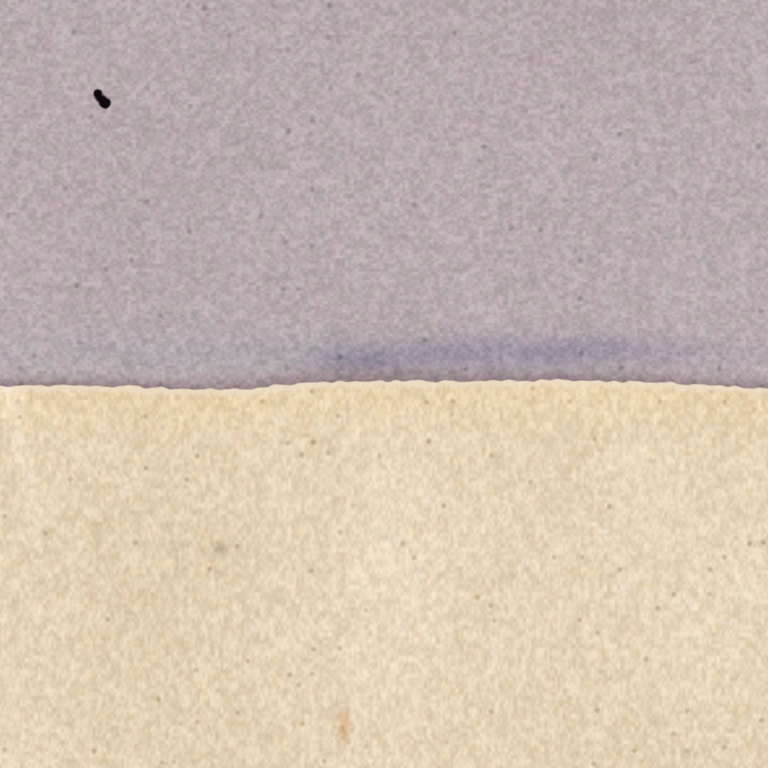
A Shadertoy shader for this texture:

```glsl
// Draws a grey-mauve paper sheet with a shaded torn edge above grainy cream paper.

float hash(vec2 p) {
    vec3 q = fract(vec3(p.xyx) * 0.1031);
    q += dot(q, q.yzx + 33.33);
    return fract((q.x + q.y) * q.z);
}

// Smooth value noise, centred on zero
float noise(vec2 p) {
    vec2 cell = floor(p), f = fract(p);
    f = f * f * (3.0 - 2.0 * f);
    float low = mix(hash(cell), hash(cell + vec2(1, 0)), f.x);
    float high = mix(hash(cell + vec2(0, 1)), hash(cell + vec2(1, 1)), f.x);
    return mix(low, high, f.y) - 0.5;
}

float fbm(vec2 p) {
    float sum = 0.0, weight = 0.6;
    for (int i = 0; i < 4; i++) {
        sum += weight * noise(p);
        p = p * 2.03 + 17.7;
        weight *= 0.5;
    }
    return sum;
}

// Soft elliptical spot
float glow(vec2 p, vec2 centre, vec2 size) {
    vec2 d = (p - centre) / size;
    return exp(-dot(d, d));
}

float capsule(vec2 p, vec2 a, vec2 b, float radius) {
    vec2 pa = p - a, ba = b - a;
    float t = clamp(dot(pa, ba) / dot(ba, ba), 0.0, 1.0);
    return length(pa - ba * t) - radius;
}

// Sparse round flecks on a jittered grid
float flecks(vec2 p, float density, float rarity) {
    vec2 q = p * density, cell = floor(q);
    vec2 jitter = vec2(hash(cell + 3.1), hash(cell + 8.7));
    float d = length(fract(q) - mix(vec2(0.3), vec2(0.7), jitter));
    return step(rarity, hash(cell + 41.0)) * (1.0 - smoothstep(0.08, 0.3, d));
}

// Height of the torn boundary
float edgeHeight(float x) {
    float bend = 0.4975 + 0.0065 * smoothstep(0.28, 0.5, x);
    bend -= 0.0042 * exp(-pow((x - 0.28) / 0.08, 2.0));
    bend -= 0.008 * smoothstep(0.8, 1.0, x);
    return bend + 0.0035 * noise(vec2(x * 95.0, 4.0)) + 0.002 * noise(vec2(x * 40.0, 9.0));
}

// Fibre grain shared by both sheets
float grain(vec2 p, vec2 scale) {
    return 0.6 * noise(p * scale) + 0.55 * noise(p * scale * 1.73 + 31.0);
}

vec3 mauveSheet(vec2 p, float above) {
    vec3 colour = vec3(0.722, 0.671, 0.687);
    colour += 0.025 * fbm(p * 5.0);
    colour += 0.13 * grain(p, vec2(155.0, 165.0));
    colour += vec3(0.02, -0.005, 0.015) * noise(p * 90.0 + 60.0);
    colour -= 0.09 * flecks(p, 55.0, 0.96);

    // Cool tint at the left, violet stain at the right
    colour += vec3(-0.035, -0.01, -0.008) * glow(p, vec2(0.25, 0.54), vec2(0.25, 0.025));
    float stain = glow(p, vec2(0.7, 0.54), vec2(0.21, 0.021));
    stain += 0.6 * glow(p, vec2(0.48, 0.532), vec2(0.08, 0.018));
    colour -= vec3(0.115, 0.1, 0.055) * stain * (1.0 + 0.7 * fbm(p * vec2(20.0, 45.0)));

    // Brown shade that hugs the boundary
    float width = 0.011 + 0.009 * glow(vec2(p.x, 0.0), vec2(0.47, 0.0), vec2(0.13, 1.0));
    float shade = exp(-pow(above / width, 2.0));
    colour -= vec3(0.11, 0.125, 0.13) * shade;
    colour -= vec3(0.05, 0.06, 0.055) * exp(-above / 0.0025);
    return colour;
}

vec3 creamSheet(vec2 p, float below) {
    vec3 colour = vec3(0.891, 0.823, 0.712);
    colour += vec3(0.04, 0.045, 0.055) * fbm(p * vec2(6.0, 4.0) + 5.0);
    colour += vec3(0.12, 0.13, 0.14) * grain(p, vec2(170.0, 120.0));
    colour += vec3(0.01, -0.005, -0.03) * noise(p * 75.0 + 20.0);
    colour -= vec3(0.1, 0.11, 0.11) * flecks(p, 60.0, 0.95);

    // Warm band beneath a pale torn rim
    colour += vec3(0.018, -0.002, -0.035) * exp(-pow(below / 0.055, 2.0));
    float rim = 1.0 - smoothstep(0.004, 0.011, below + 0.004 * noise(p * 80.0));
    colour = mix(colour, vec3(0.925, 0.868, 0.785), 0.75 * rim);

    // Pale slanting crease and faint vertical lights
    float crease = exp(-pow((p.x - 0.012 - 0.2 * (0.49 - p.y)) / 0.012, 2.0));
    colour += vec3(0.04, 0.05, 0.07) * crease * smoothstep(0.26, 0.42, p.y);
    colour += vec3(0.018, 0.02, 0.025) * glow(p, vec2(0.51, 0.28), vec2(0.06, 0.2));
    colour += vec3(0.015, 0.018, 0.022) * glow(p, vec2(0.93, 0.25), vec2(0.09, 0.22));

    // Small stains
    colour -= vec3(0.06, 0.13, 0.19) * glow(p, vec2(0.449, 0.055), vec2(0.007, 0.024));
    colour -= vec3(0.14, 0.14, 0.12) * glow(p, vec2(0.289, 0.286), vec2(0.009, 0.008));
    return colour;
}

void mainImage(out vec4 fragColor, in vec2 fragCoord) {
    vec2 uv = fragCoord / iResolution.xy;
    float pixel = 1.0 / iResolution.y;
    float offset = uv.y - edgeHeight(uv.x);
    float upper = smoothstep(-1.2 * pixel, 1.2 * pixel, offset);
    vec3 colour = mix(creamSheet(uv, max(-offset, 0.0)), mauveSheet(uv, max(offset, 0.0)), upper);

    // Black ink speck
    float speck = capsule(uv, vec2(0.127, 0.877), vec2(0.137, 0.866), 0.0045);
    speck += 0.004 * noise(uv * 160.0);
    colour = mix(vec3(0.06, 0.04, 0.05), colour, smoothstep(-0.001, 0.003, speck));
    fragColor = vec4(clamp(colour, 0.0, 1.0), 1.0);
}
```
